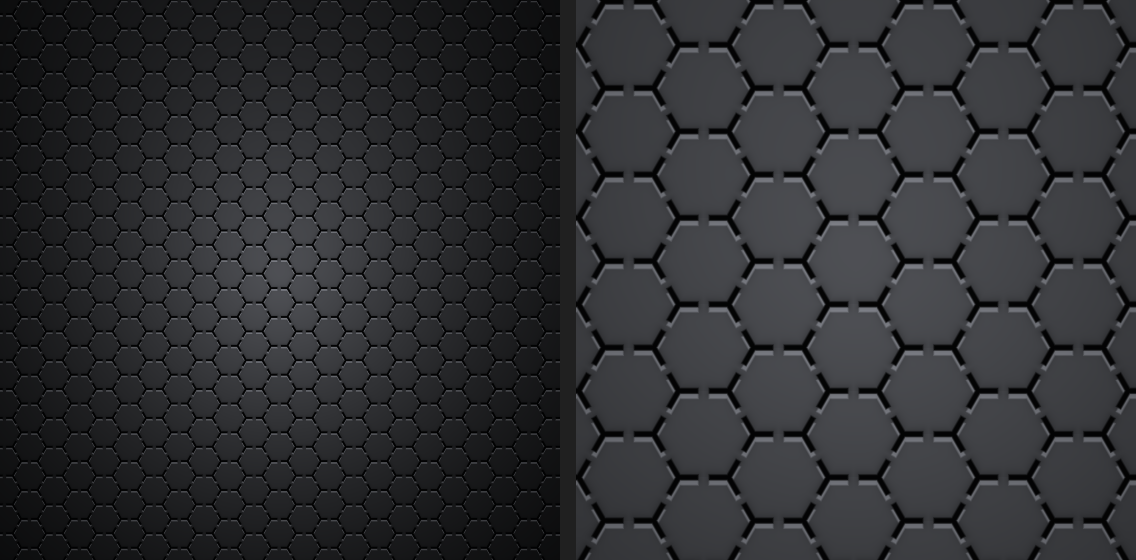
Left, the full canvas; right, a detail of the centre.
This pattern is drawn by a Shadertoy shader. Its source:

```glsl
// Dark sheet of flat-topped hexagonal tiles under a soft central glow.
// Grooves are folded hexagon edges broken at their midpoints; a copy shifted
// downward gives the lit lower lip of each groove.

#define PITCH 0.0515                  // vertical distance between tiles
#define TILE_ORIGIN vec2(0.4985, 0.5113)
#define GROOVE_HALF 0.0016            // half width of a groove
#define GAP_HALF 0.0032               // half length of the break in each edge
#define LIP_OFFSET 0.0031             // downward shift of the lit lip
#define LIP_LIGHT 0.20
#define SHADOW_REACH 0.0022
#define GLOW_CENTER vec2(0.5, 0.505)
#define GLOW_STRETCH vec2(1.07, 0.94)
#define GLOW_RADIUS 0.44
#define GLOW_LEVEL 0.31
#define TINT vec3(0.98, 0.995, 1.05)

const float PI = 3.14159265;

// Offset from the center of the nearest tile in a staggered grid.
vec2 tileOffset(vec2 p) {
    vec2 period = PITCH * vec2(sqrt(3.0), 1.0);
    vec2 a = mod(p + 0.5 * period, period) - 0.5 * period;
    vec2 b = mod(p, period) - 0.5 * period;
    return dot(a, a) < dot(b, b) ? a : b;
}

// Signed distance to the broken outline of the hexagons.
float grooveDistance(vec2 p) {
    vec2 q = tileOffset(p - TILE_ORIGIN);

    // Fold all six edges onto one by its normal angle.
    float angle = atan(q.y, q.x);
    float sector = PI / 3.0;
    float local = mod(angle, sector) - 0.5 * sector;
    vec2 edge = length(q) * vec2(cos(local), abs(sin(local)));

    vec2 d = vec2(0.5 * PITCH - edge.x - GROOVE_HALF, GAP_HALF - edge.y);
    return length(max(d, 0.0)) + min(max(d.x, d.y), 0.0);
}

float coverage(float d, float blur) {
    return 1.0 - smoothstep(-blur, blur, d);
}

// Brightness of the sheet, fading outward from the glow.
float glow(vec2 p) {
    float r = length((p - GLOW_CENTER) * GLOW_STRETCH);
    return GLOW_LEVEL * exp(-pow(r / GLOW_RADIUS, 1.35));
}

void mainImage(out vec4 fragColor, in vec2 fragCoord) {
    vec2 uv = fragCoord / iResolution.y;
    float blur = max(0.6 / iResolution.y, 0.0008);

    float d = grooveDistance(uv);
    float groove = coverage(d, blur);
    float lip = coverage(grooveDistance(uv + vec2(0.0, LIP_OFFSET)), blur);
    lip *= 1.0 - groove;

    // Tile face with a faint top-to-bottom shade and a shadow by the grooves.
    float level = glow(uv);
    float light = LIP_LIGHT * (0.75 + level);
    float tilt = tileOffset(uv - TILE_ORIGIN).y / PITCH;
    float shade = level * (1.0 + 0.05 * tilt);
    shade *= 1.0 - 0.22 * exp(-max(d, 0.0) / SHADOW_REACH);

    // Lit lip, then the dark cut.
    shade += lip * light;
    shade = mix(shade, 0.04 * level, groove);

    fragColor = vec4(shade * TINT + vec3(0.002, 0.003, 0.004), 1.0);
}
```
